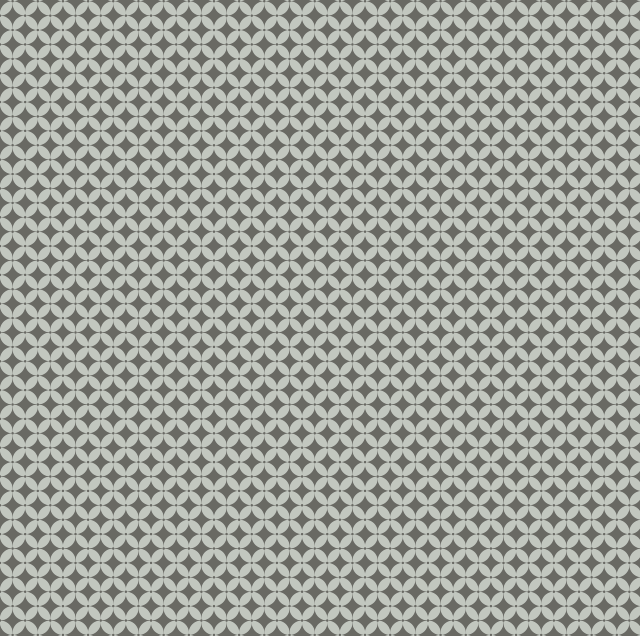
Reproduce this pattern procedurally as a WebGL 2 fragment shader.

```glsl
#version 300 es
precision highp float;

#define ROWS 22.08                     // repeats over the canvas height
#define TILE vec2(0.874, 1.0)          // repeat size, in repeat heights
#define NODE_OFFSET vec2(0.5, 0.043)   // first node from the top left, in repeats
#define PETAL_WIDTH 0.46               // petal width over its length
#define DOT_RADIUS 0.042               // dark dot where the petals meet
#define EDGE_PIXELS 1.2                // width of the smoothed edge
#define PETAL_COLOR vec3(0.76, 0.78, 0.75)
#define GROUND_COLOR vec3(0.41, 0.41, 0.39)

uniform vec2 u_resolution;
out vec4 fragColor;

// Signed distance to a lens whose tips lie at a and b
float lensDistance(vec2 p, vec2 a, vec2 b) {
    vec2 axis = b - a;
    float chord = length(axis);
    float halfWidth = 0.5 * PETAL_WIDTH * chord;
    float radius = (0.25 * chord * chord + halfWidth * halfWidth) / (2.0 * halfWidth);
    vec2 shift = vec2(-axis.y, axis.x) / chord * (radius - halfWidth);
    vec2 q = p - 0.5 * (a + b);
    return max(length(q - shift), length(q + shift)) - radius;
}

void main() {
    // Position from the top left, in repeat heights
    vec2 pos = vec2(gl_FragCoord.x, u_resolution.y - gl_FragCoord.y) * ROWS / u_resolution.y;
    float edge = 0.5 * EDGE_PIXELS * ROWS / u_resolution.y;

    // Fold into one rhombus with a node at each corner
    vec2 cell = pos / TILE - NODE_OFFSET;
    vec2 skew = fract(vec2(cell.x + cell.y, cell.x - cell.y));
    vec2 sideA = 0.5 * TILE;
    vec2 sideB = 0.5 * TILE * vec2(1.0, -1.0);
    vec2 p = skew.x * sideA + skew.y * sideB;

    // Petals on the four sides, dots on the four corners
    float petal = 1e3;
    float node = 1e3;
    for (int i = 0; i < 2; i++) {
        float s = float(i);
        petal = min(petal, lensDistance(p, s * sideB, s * sideB + sideA));
        petal = min(petal, lensDistance(p, s * sideA, s * sideA + sideB));
        node = min(node, min(length(p - s * sideA), length(p - s * sideA - sideB)));
    }

    // Cut the dots out of the petals
    float shape = max(petal, DOT_RADIUS - node);
    float cover = 1.0 - smoothstep(-edge, edge, shape);
    fragColor = vec4(mix(GROUND_COLOR, PETAL_COLOR, cover), 1.0);
}
```
